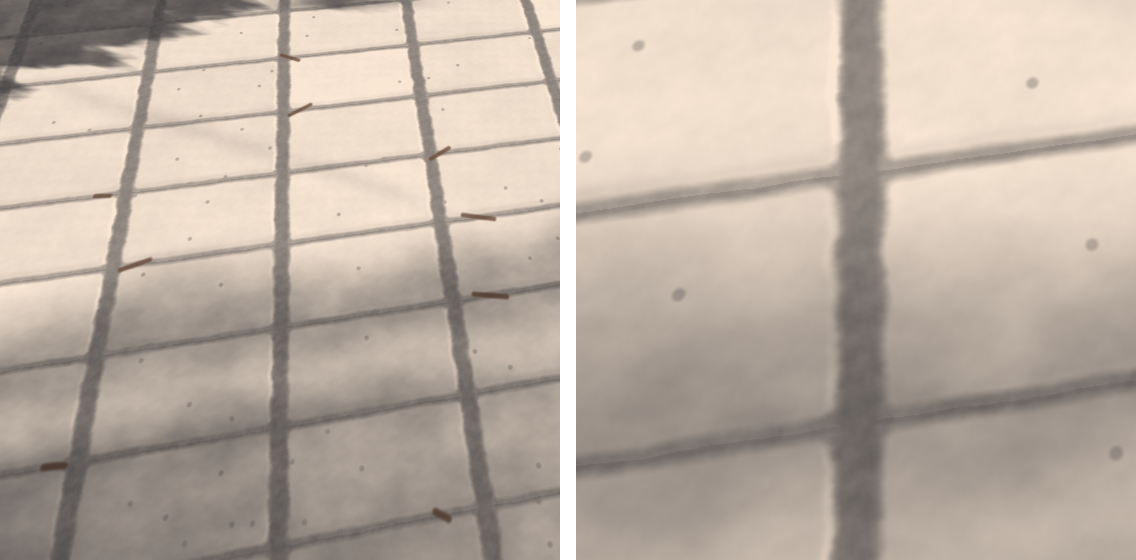
Left: the whole. Right: its middle third, enlarged.
Write a three.js fragment shader that draws this texture.

```glsl
varying vec2 vUv;

const vec3 SHADOW = vec3(0.27, 0.26, 0.265);
const vec3 SUNLIT = vec3(0.95, 0.88, 0.81);
const vec3 TWIG = vec3(0.33, 0.23, 0.17);
const vec2 TILE_SHAPE = vec2(2.0, 1.0);
const vec2 TILE_HALF = vec2(0.9, 0.458);

float hash(vec2 p) {
  return fract(sin(dot(p, vec2(127.1, 311.7))) * 4375.85);
}

vec2 hash2(vec2 p) {
  return vec2(hash(p), hash(p + 17.3));
}

float bump(float x, float center, float width) {
  float t = (x - center) / width;
  return exp(-t * t);
}

float layeredSines(vec2 p, float seed) {
  float sum = 0.0;
  float amp = 0.5;
  for (int i = 0; i < 5; i++) {
    p = mat2(0.8, 0.6, -0.6, 0.8) * p * 1.75 + seed;
    sum += amp * sin(p.x + 1.6 * sin(p.y + seed));
    amp *= 0.62;
  }
  return sum;
}

// x: distance to the nearest cell point, y: random value of that cell
vec2 cellular(vec2 p) {
  vec2 best = vec2(9.0, 0.0);
  for (int j = -1; j <= 1; j++) {
    for (int i = -1; i <= 1; i++) {
      vec2 id = floor(p) + vec2(float(i), float(j));
      float d = length(id + hash2(id) - p);
      if (d < best.x) best = vec2(d, hash(id + 5.7));
    }
  }
  return best;
}

float roundedBox(vec2 p, vec2 halfSize, float radius) {
  vec2 d = abs(p) - halfSize + radius;
  return length(max(d, 0.0)) + min(max(d.x, d.y), 0.0) - radius;
}

// Perspective: canvas point (y down) to paving column and row
vec2 toPaving(vec2 p) {
  vec2 origin = vec2(0.5065, 0.1042);
  vec2 across = vec2(0.2487, -0.0221) - p * 0.0248;
  vec2 along = vec2(-0.0336, 0.0827) + p * 0.0643;
  vec2 r = p - origin;
  float det = across.x * along.y - along.x * across.y;
  return vec2(r.x * along.y - along.x * r.y, across.x * r.y - r.x * across.y) / det;
}

// Sun, soft shade bands, and foliage shadow at the upper left
float lightLevel(vec2 p) {
  float w = p.y + 0.17 * (p.x - 0.5) + 0.025 * layeredSines(p * 4.0, 1.3);
  float level = 1.0 - 0.48 * smoothstep(0.41, 0.57, w);
  level += 0.2 * bump(w, 0.68, 0.05) - 0.1 * smoothstep(0.71, 0.78, w);
  level += 0.3 * (p.x - 0.5) * smoothstep(0.55, 0.8, w);
  level += 0.1 * bump(w, 0.85, 0.05);

  float streak = p.y - 0.125 - 0.31 * p.x;
  level -= 0.09 * bump(streak, 0.0, 0.018) * smoothstep(0.05, 0.15, p.x) * smoothstep(0.8, 0.7, p.x);

  float ragged = layeredSines(vec2(p.x + 2.0 * p.y, p.y - 0.2 * p.x) * vec2(5.0, 22.0), 2.1);
  float foliage = smoothstep(0.025, -0.025, p.y + 0.36 * p.x - 0.155 + 0.045 * ragged);
  float branch = smoothstep(0.012, -0.008, p.y - 0.014 + 0.01 * ragged) * bump(p.x, 0.61, 0.1);
  return level * (1.0 - 0.82 * max(foliage, branch));
}

// Short twigs scattered around the crossings of the joints
float twigMask(vec2 grid) {
  vec2 id = floor(grid + 0.5);
  vec2 rnd = hash2(id + 3.1);
  vec2 p = (grid - id - vec2(0.5 * rnd.x - 0.25, 0.0)) * TILE_SHAPE;
  float angle = (rnd.y - 0.5) * 1.2;
  vec2 dir = vec2(cos(angle), sin(angle));
  float reach = 0.06 + 0.14 * rnd.x;
  float d = length(p - dir * clamp(dot(p, dir), -reach, reach)) - 0.025;
  return smoothstep(0.025, -0.015, d) * step(0.62, hash(id + 9.4));
}

void main() {
  vec2 p = vec2(vUv.x, 1.0 - vUv.y);
  vec2 grid = toPaving(p);
  vec2 worn = grid + 0.008 * layeredSines(grid * 7.0, 0.7);
  vec2 tileId = floor(worn);
  vec2 q = (fract(worn) - 0.5) * TILE_SHAPE;
  float light = lightLevel(p);

  // Tile face with stains and pits
  float mottle = layeredSines(grid * vec2(3.2, 2.6) + hash(tileId) * 20.0, 2.7);
  float grain = layeredSines(grid * vec2(26.0, 15.0), 4.2);
  float shade = 1.0 - smoothstep(0.6, 1.0, light);
  float face = light + mottle * mix(0.025, 0.075, shade) + 0.015 * grain;
  face += (hash(tileId + 2.0) - 0.5) * 0.07;
  vec2 pit = cellular(grid * TILE_SHAPE * 3.0);
  face -= 0.3 * light * smoothstep(0.11, 0.04, pit.x) * step(0.86, pit.y);

  // Sunken joints, darker down the columns, with pale worn right edges
  float edge = roundedBox(q, TILE_HALF, 0.05);
  float gap = smoothstep(-0.025, 0.025, edge);
  float column = smoothstep(0.0, 0.05, abs(q.x) - TILE_HALF.x);
  float joint = light * mix(0.6, 0.43, column) + 0.04 * grain;
  joint -= 0.1 * light * smoothstep(-0.47, -0.49, q.y) * (1.0 - column);
  float level = mix(face, joint, gap);
  float rim = bump(q.x, TILE_HALF.x, 0.025) * smoothstep(0.46, 0.42, abs(q.y));
  level += rim * light * (0.16 + 0.12 * mottle);
  level -= 0.07 * light * bump(edge, -0.04, 0.04) * smoothstep(0.3, 0.45, q.y);

  vec3 color = mix(SHADOW, SUNLIT, clamp(level, 0.0, 1.04));
  color = mix(color, TWIG * (0.6 + 0.6 * light), 0.75 * twigMask(grid));
  gl_FragColor = vec4(color, 1.0);
}
```
